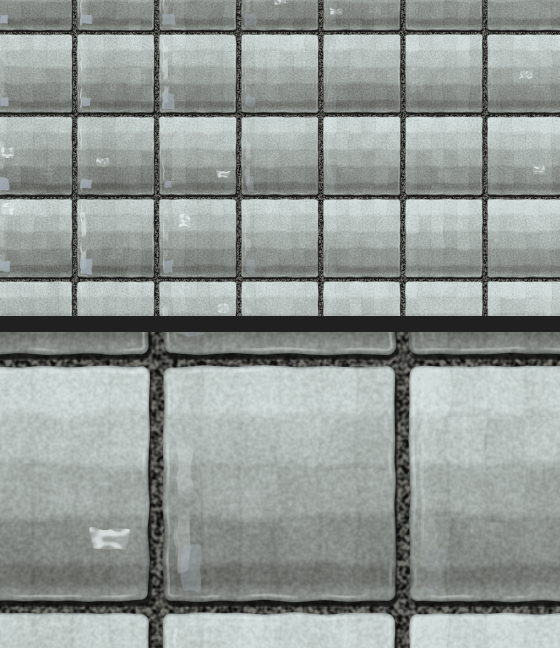
Top: the whole. Bottom: its middle third, enlarged.
Give the GLSL for this texture, as a Shadertoy shader.

```glsl
// Wall of square, faceted grey-green glazed tiles set in rough dark grout.

const vec2 PITCH = vec2(0.2597, 0.2606);     // tile spacing, in canvas heights
const vec2 JOINT = vec2(0.2361, 0.1157);     // one crossing of the joints
const vec2 HALF_TILE = vec2(0.471, 0.475);   // half a tile, in cells
const vec2 FACETS = vec2(6.0, 4.6);          // facets across and down a tile

const vec3 GLAZE_LIGHT = vec3(0.77, 0.81, 0.80);
const vec3 GLAZE_DARK = vec3(0.41, 0.42, 0.40);
const vec3 GLINT = vec3(0.93, 0.96, 0.96);
const vec3 SKY_SHEEN = vec3(0.66, 0.70, 0.74);
const vec3 GROUT_LIGHT = vec3(0.46, 0.46, 0.44);
const vec3 GROUT_DARK = vec3(0.06, 0.06, 0.06);

vec2 hash2(vec2 p) {
    vec3 q = fract(p.xyx * vec3(0.1031, 0.1030, 0.0973));
    q += dot(q, q.yzx + 33.33);
    return fract((q.xx + q.yz) * q.zy);
}

float cornerGradient(vec2 corner, vec2 offset) {
    float angle = 6.2832 * hash2(corner).x;
    return dot(vec2(cos(angle), sin(angle)), offset);
}

// Gradient noise, roughly -0.7 to 0.7
float noise(vec2 p) {
    vec2 i = floor(p), f = fract(p);
    vec2 u = f * f * f * (f * (f * 6.0 - 15.0) + 10.0);
    vec2 e = vec2(1.0, 0.0);
    return mix(mix(cornerGradient(i, f), cornerGradient(i + e, f - e), u.x),
               mix(cornerGradient(i + e.yx, f - e.yx), cornerGradient(i + 1.0, f - 1.0), u.x), u.y);
}

float boxDistance(vec2 p, vec2 halfSize, float radius) {
    vec2 q = abs(p) - halfSize + radius;
    return length(max(q, 0.0)) + min(max(q.x, q.y), 0.0) - radius;
}

float fill(float dist, float blur) {
    return 1.0 - smoothstep(-blur, blur, dist);
}

// Rough grout with a shadow cast from the tile above
vec3 groutColor(vec2 g, float shadowDistance) {
    float rough = 0.9 * noise(g * 31.0) + 0.9 * noise(g * 59.0 + 7.0);
    float tone = clamp(0.52 + rough, 0.0, 1.0);
    tone *= 1.0 - 0.85 * fill(shadowDistance, 0.008);
    return mix(GROUT_DARK, GROUT_LIGHT, tone);
}

// Stepped facets, darker toward the foot; t runs from 0 to 1 over the tile
vec3 glazeColor(vec2 t, vec2 id, vec2 g, float lean) {
    vec2 bend = vec2(0.22 * noise(g * 4.0), 0.14 * noise(g * 4.0 + 31.0));
    vec2 q = vec2(t.x, 1.0 - t.y) * FACETS + bend;
    vec2 facet = floor(q), f = fract(q);
    float stairs = (facet.y + smoothstep(0.80, 1.0, f.y)) / FACETS.y;
    float depth = clamp(mix(1.0 - t.y, stairs + 0.08, 0.75), 0.0, 1.0);
    float tone = 1.05 - 1.06 * pow(depth, 1.25);
    tone += 0.28 * smoothstep(0.91, 0.97, 1.0 - t.y);
    // Small differences between tiles, columns and facets
    tone += lean + 0.12 * (hash2(id + 40.0).x - 0.5);
    tone += 0.10 * (hash2(id * 13.0 + facet + 90.0).x - 0.5);
    tone += 0.09 * (hash2(vec2(facet.x, id.x + 60.0)).y - 0.5);
    tone -= 0.05 * (1.0 - smoothstep(0.0, 0.10, min(f.x, 1.0 - f.x)));
    tone += 0.17 * noise(g * 37.0) + 0.16 * noise(g * 67.0) + 0.10 * noise(g * 7.0);
    return mix(GLAZE_DARK, GLAZE_LIGHT, clamp(tone, -0.15, 1.15));
}

// Reflections: a bent streak at the left, a dull patch at the foot, a few glints
vec3 addReflections(vec3 color, vec2 t, vec2 id, vec2 g, float leftness, float blur) {
    vec2 wobble = 0.024 * vec2(noise(g * 11.0), noise(g * 13.0 + 5.0));
    vec2 p = t + wobble;
    vec2 seed = hash2(id + 120.0);
    // Narrow pale line following the left edge
    float line = fill(abs(p.x - 0.055) - 0.008, blur) * smoothstep(0.04, 0.08, min(t.y, 1.0 - t.y));
    color = mix(color, GLINT, line * (0.12 + 0.45 * leftness) * smoothstep(-0.3, 0.2, noise(g * 5.0)));
    float streak = fill(boxDistance(p - vec2(0.09, 0.48), vec2(0.030, 0.36), 0.02), blur);
    streak *= smoothstep(-0.2, 0.1, noise(g * vec2(3.0, 6.0)));
    color = mix(color, GLINT, streak * (0.05 + 0.45 * leftness * seed.x));
    vec2 patchSize = vec2(0.04 + 0.04 * seed.y, 0.05 + 0.05 * seed.x);
    float sheen = fill(boxDistance(p - vec2(0.12, 0.14), patchSize, 0.015), blur);
    color = mix(color, SKY_SHEEN, sheen * leftness * 0.8);
    for (int k = 0; k < 3; k++) {
        vec2 r = hash2(id * 7.0 + float(k) * 17.0 + 200.0);
        vec2 s = hash2(id * 5.0 + float(k) * 29.0 + 300.0);
        vec2 center = vec2((floor(r.x * 5.0) + 1.0) / FACETS.x, 0.22 + 0.68 * r.y);
        float glint = fill(boxDistance(p - center, vec2(0.080, 0.04 + 0.05 * s.x), 0.01), blur);
        float broken = smoothstep(-0.1, 0.3, noise(g * vec2(17.0, 27.0) + s * 9.0));
        float strength = mix(0.13, 0.75, step(0.88, s.y)) * step(0.3, s.y);
        color = mix(color, GLINT, glint * strength * mix(0.3, 1.0, broken));
    }
    return color;
}

void mainImage(out vec4 fragColor, in vec2 fragCoord) {
    vec2 uv = fragCoord / iResolution.y;
    float across = fragCoord.x / iResolution.x;
    float blur = 0.8 / (iResolution.y * PITCH.y);
    vec2 g = (uv - JOINT) / PITCH;
    vec2 id = floor(g) + 20.0;
    vec2 p = fract(g) - 0.5;

    // Slightly uneven tile outline
    float dist = boxDistance(p, HALF_TILE, 0.035) + 0.010 * noise(g * 8.0);
    float shadow = boxDistance(p + vec2(-0.008, 0.022), HALF_TILE, 0.035);
    vec2 t = p / (2.0 * HALF_TILE) + 0.5;

    float leftness = 1.0 - smoothstep(0.10, 0.75, across);
    vec3 tile = glazeColor(t, id, g, 0.20 * (across - 0.5));
    tile = addReflections(tile, t, id, g, leftness, blur);

    // Thin pale rim, broken in places, and a narrow dark outer edge
    float rim = fill(abs(dist + 0.020) - 0.005, blur);
    tile = mix(tile, GLINT, 0.30 * rim * smoothstep(-0.2, 0.3, noise(g * 6.0)));
    tile *= 1.0 - 0.22 * smoothstep(-0.013, 0.0, dist);

    vec3 color = mix(groutColor(g, shadow), tile, fill(dist, blur));
    fragColor = vec4(color, 1.0);
}
```
